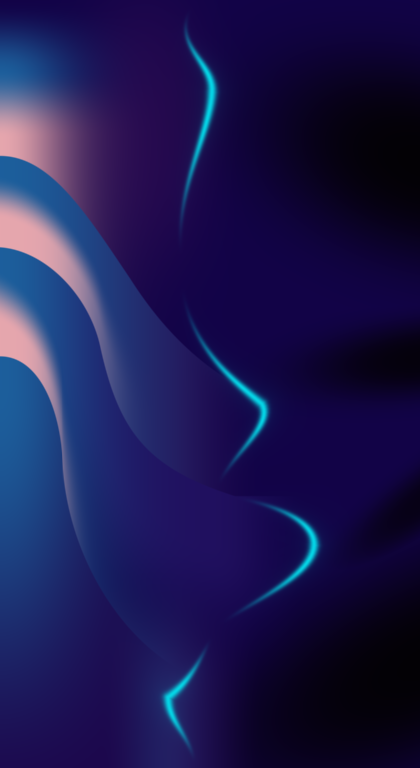
A WebGL 2 fragment shader for this background:

```glsl
#version 300 es
precision highp float;

uniform vec2 u_resolution;
out vec4 outColor;

// Palette
const vec3 NAVY = vec3(0.070, 0.012, 0.280);
const vec3 PLUM = vec3(0.150, 0.035, 0.310);
const vec3 INDIGO = vec3(0.125, 0.060, 0.370);
const vec3 BLUE = vec3(0.110, 0.370, 0.610);
const vec3 ROSE = vec3(0.900, 0.650, 0.680);
const vec3 INK = vec3(0.012, 0.002, 0.020);
const vec3 CYAN = vec3(0.020, 0.830, 0.900);

// Tuning, in units of canvas height
const float TAIL_WIDTH = 0.0028;
const float TIP_WIDTH = 0.0062;
const float HALO = 0.12;
const int CURVE_STEPS = 24;
const int SOLVE_STEPS = 16;

vec2 bezier(vec2 a, vec2 b, vec2 c, vec2 d, float t) {
  float s = 1.0 - t;
  return s * s * s * a + 3.0 * s * s * t * b + 3.0 * s * t * t * c + t * t * t * d;
}

// Height and slope of a curve that advances steadily in x
vec2 curveAt(float x, vec2 a, vec2 b, vec2 c, vec2 d) {
  float lo = 0.0, hi = 1.0;
  for (int i = 0; i < SOLVE_STEPS; i++) {
    float mid = 0.5 * (lo + hi);
    if (bezier(a, b, c, d, mid).x < x) lo = mid; else hi = mid;
  }
  float t = 0.5 * (lo + hi), s = 1.0 - t;
  vec2 dir = s * s * (b - a) + 2.0 * s * t * (c - b) + t * t * (d - c);
  return vec2(bezier(a, b, c, d, t).y, dir.y / max(dir.x, 1e-4));
}

// Two joined curves form one fold edge
vec2 foldEdge(float x, vec2 a, vec2 b, vec2 c, vec2 joint, vec2 e, vec2 f, vec2 g) {
  if (x < joint.x) return curveAt(x, a, b, c, joint);
  return curveAt(x, joint, e, f, g);
}

// Smooth coverage of the area below an edge
float below(vec2 p, vec2 edge) {
  float gap = (p.y - edge.x) / sqrt(1.0 + edge.y * edge.y);
  return smoothstep(-1.0, 1.0, gap * u_resolution.y);
}

// Blue crest turning to rose across the fold
vec3 foldColor(vec3 base, float across, float x, float reach, float lean) {
  float crest = exp(-pow(x / (1.5 * reach), 2.0));
  float blush = smoothstep(0.22, 0.68, across - lean * x) * exp(-pow(x / reach, 4.0));
  return mix(mix(base, BLUE, crest), ROSE, blush);
}

// Soft tilted ellipse
float blob(vec2 p, vec2 center, vec2 radius, float angle) {
  float c = cos(angle), s = sin(angle);
  vec2 q = p - center;
  q = vec2(c * q.x + s * q.y, c * q.y - s * q.x) / radius;
  return exp(-pow(dot(q, q), 1.4));
}

// Neon arm that brightens and widens from tail to tip
float neonArm(vec2 p, vec2 tail, vec2 b, vec2 c, vec2 tip) {
  float nearest = 1e3, along = 0.0;
  vec2 start = tail;
  for (int i = 1; i <= CURVE_STEPS; i++) {
    vec2 end = bezier(tail, b, c, tip, float(i) / float(CURVE_STEPS));
    vec2 seg = end - start;
    float h = clamp(dot(p - start, seg) / dot(seg, seg), 0.0, 1.0);
    float dist = length(p - start - h * seg);
    if (dist < nearest) {
      nearest = dist;
      along = (float(i - 1) + h) / float(CURVE_STEPS);
    }
    start = end;
  }
  float w = nearest / mix(TAIL_WIDTH, TIP_WIDTH, along * along);
  return smoothstep(0.0, 0.8, along) * mix(exp(-w * w), exp(-0.4 * w), HALO);
}

float neonBend(vec2 p, vec2 a, vec2 b, vec2 c, vec2 tip, vec2 e, vec2 f, vec2 g) {
  return max(neonArm(p, a, b, c, tip), neonArm(p, g, f, e, tip));
}

void main() {
  // Height is 1, measured down from the top
  vec2 p = vec2(gl_FragCoord.x, u_resolution.y - gl_FragCoord.y) / u_resolution.y;

  // Backdrop with dark hollows on the right
  vec3 color = mix(NAVY, PLUM, 0.9 * blob(p, vec2(0.19, 0.17), vec2(0.09, 0.18), 0.0));
  float dark = blob(p, vec2(0.55, 0.21), vec2(0.21, 0.125), 0.30);
  dark = max(dark, 0.9 * blob(p, vec2(0.56, 0.465), vec2(0.16, 0.048), -0.12));
  dark = max(dark, 0.75 * blob(p, vec2(0.56, 0.645), vec2(0.13, 0.035), -0.65));
  dark = max(dark, blob(p, vec2(0.56, 0.86), vec2(0.29, 0.125), -0.45));
  color = mix(color, INK, dark);

  // Glow at the upper left
  vec3 glow = mix(BLUE, ROSE, smoothstep(0.09, 0.18, p.y));
  color = mix(color, glow, smoothstep(0.0, 0.10, p.y) * exp(-pow(p.x / 0.095, 2.0)));

  // Three overlapping folds
  vec2 top = foldEdge(p.x, vec2(0.0, 0.203), vec2(0.065, 0.203), vec2(0.111, 0.276),
    vec2(0.169, 0.362), vec2(0.215, 0.434), vec2(0.267, 0.484), vec2(0.345, 0.521));
  vec2 middle = foldEdge(p.x, vec2(0.0, 0.322), vec2(0.059, 0.326), vec2(0.115, 0.384),
    vec2(0.130, 0.449), vec2(0.154, 0.560), vec2(0.189, 0.609), vec2(0.306, 0.646));
  vec2 low = foldEdge(p.x, vec2(0.0, 0.464), vec2(0.049, 0.464), vec2(0.076, 0.527),
    vec2(0.081, 0.592), vec2(0.083, 0.703), vec2(0.143, 0.820), vec2(0.234, 0.872));
  float acrossTop = (p.y - top.x) / (middle.x - top.x);
  float acrossMiddle = (p.y - middle.x) / (low.x - middle.x);

  vec3 fold = foldColor(PLUM, acrossTop, p.x, 0.130, 1.0);
  color = mix(color, fold, below(p, top) * (1.0 - smoothstep(0.22, 0.345, p.x)));
  fold = foldColor(mix(INDIGO, NAVY, smoothstep(0.3, 1.0, acrossMiddle)),
    acrossMiddle, p.x, 0.085, 3.5);
  float fade = (1.0 - smoothstep(0.27, 0.40, p.x)) * (1.0 - smoothstep(0.74, 0.90, p.y));
  color = mix(color, fold, below(p, middle) * mix(fade, 1.0, 1.0 - smoothstep(0.10, 0.22, p.x)));
  float sheen = exp(-pow(p.x / 0.12, 2.0)) * (1.0 - smoothstep(0.50, 1.08, p.y));
  fold = mix(mix(NAVY, PLUM, 0.5), BLUE, sheen);
  color = mix(color, fold, below(p, low) * (1.0 - smoothstep(0.13, 0.24, p.x)));

  // Neon contour, bend by bend
  float neon = neonBend(p, vec2(0.250, 0.008), vec2(0.221, 0.059), vec2(0.279, 0.081),
    vec2(0.276, 0.120), vec2(0.273, 0.176), vec2(0.227, 0.247), vec2(0.236, 0.336));
  neon = max(neon, neonBend(p, vec2(0.237, 0.371), vec2(0.247, 0.456), vec2(0.312, 0.501),
    vec2(0.341, 0.526), vec2(0.357, 0.553), vec2(0.302, 0.592), vec2(0.283, 0.633)));
  neon = max(neon, neonBend(p, vec2(0.307, 0.648), vec2(0.365, 0.659), vec2(0.410, 0.680),
    vec2(0.409, 0.710), vec2(0.406, 0.749), vec2(0.336, 0.779), vec2(0.286, 0.813)));
  neon = max(neon, neonBend(p, vec2(0.276, 0.828), vec2(0.258, 0.866), vec2(0.245, 0.888),
    vec2(0.219, 0.908), vec2(0.219, 0.940), vec2(0.247, 0.957), vec2(0.254, 0.995)));
  outColor = vec4(mix(color, CYAN, neon), 1.0);
}
```
